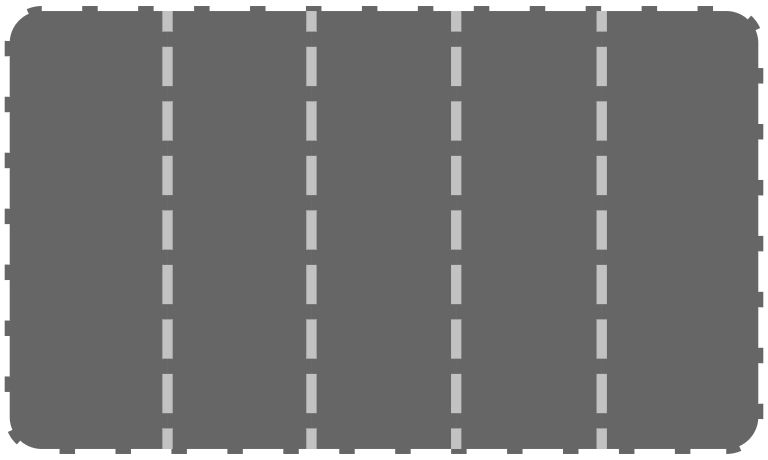
Give the GLSL for this pattern, as a Shadertoy shader.

```glsl
// Grey rounded road panel with four dashed lane lines and a dashed white border.
// All lengths are in canvas heights, measured from the canvas centre.
#define PANEL_HALF vec2(0.8246, 0.4869)
#define CORNER_RADIUS 0.0806
#define BORDER_HALF_WIDTH 0.0109
#define BORDER_DASHES 42.0
#define BORDER_FILL 0.723
#define LANE_COUNT 4
#define LANE_LAYOUT vec3(-0.4706, 0.3129, 0.00174) // first, spacing, drift
#define LANE_DASH_HALF vec2(0.0112, 0.0427)
#define LANE_PERIOD 0.1185
#define SEAM_STRENGTH 0.04
#define ASPHALT vec3(0.40)
#define LANE_PAINT vec3(0.76)

const float PI = 3.14159265;

// Antialiased coverage of a signed distance
float cover(float d) {
    return clamp(0.5 - d * iResolution.y, 0.0, 1.0);
}

float boxDistance(vec2 p, vec2 halfSize) {
    vec2 q = abs(p) - halfSize;
    return length(max(q, 0.0)) + min(max(q.x, q.y), 0.0);
}

// Signed distance to periodic dashes, the first starting at s = 0
float dashDistance(float s, float period, float fill) {
    float t = fract(s / period - 0.5 * fill + 0.5) - 0.5;
    return (abs(t) - 0.5 * fill) * period;
}

// Clockwise length along the rounded outline, from the left end of the top
// edge; opposite halves share values, as each holds a whole number of dashes
float outlineLength(vec2 p, vec2 core) {
    vec2 q = p - clamp(p, -core, core);
    if (q.x < 0.0 || (q.x == 0.0 && q.y < 0.0)) {
        p = -p;
        q = -q;
    }
    vec2 c = clamp(p, -core, core);
    float side = q.x > 0.0 ? core.y - c.y : 0.0;
    return c.x + core.x + side + CORNER_RADIUS * atan(q.x, q.y + 1e-6);
}

void mainImage(out vec4 fragColor, in vec2 fragCoord) {
    vec2 p = (fragCoord - 0.5 * iResolution.xy) / iResolution.y;
    vec2 core = PANEL_HALF - CORNER_RADIUS;
    float panel = boxDistance(p, core) - CORNER_RADIUS;

    // Panel
    vec3 color = mix(vec3(1.0), ASPHALT, cover(panel));

    // Lane dashes, joined by a faint seam and trimmed at the border
    float dashY = (fract(p.y / LANE_PERIOD + 0.5) - 0.5) * LANE_PERIOD;
    float trim = panel + BORDER_HALF_WIDTH;
    for (int i = 0; i < LANE_COUNT; i++) {
        float k = float(i);
        float laneX = dot(LANE_LAYOUT, vec3(1.0, k, k * (k - 1.0) * 0.5 * 2.0 * 0.5 * 2.0 * 0.5));
        float x = p.x - laneX;
        float seam = max(abs(x) - 0.001, trim);
        float dash = max(boxDistance(vec2(x, dashY), LANE_DASH_HALF), trim);
        color = mix(color, LANE_PAINT, SEAM_STRENGTH * cover(seam));
        color = mix(color, LANE_PAINT, cover(dash));
    }

    // Dashed border
    float perimeter = 4.0 * (core.x + core.y) + 2.0 * PI * CORNER_RADIUS;
    float along = dashDistance(outlineLength(p, core), perimeter / BORDER_DASHES, BORDER_FILL);
    float border = max(abs(panel) - BORDER_HALF_WIDTH, along);
    color = mix(color, vec3(1.0), cover(border));

    fragColor = vec4(color, 1.0);
}
```
